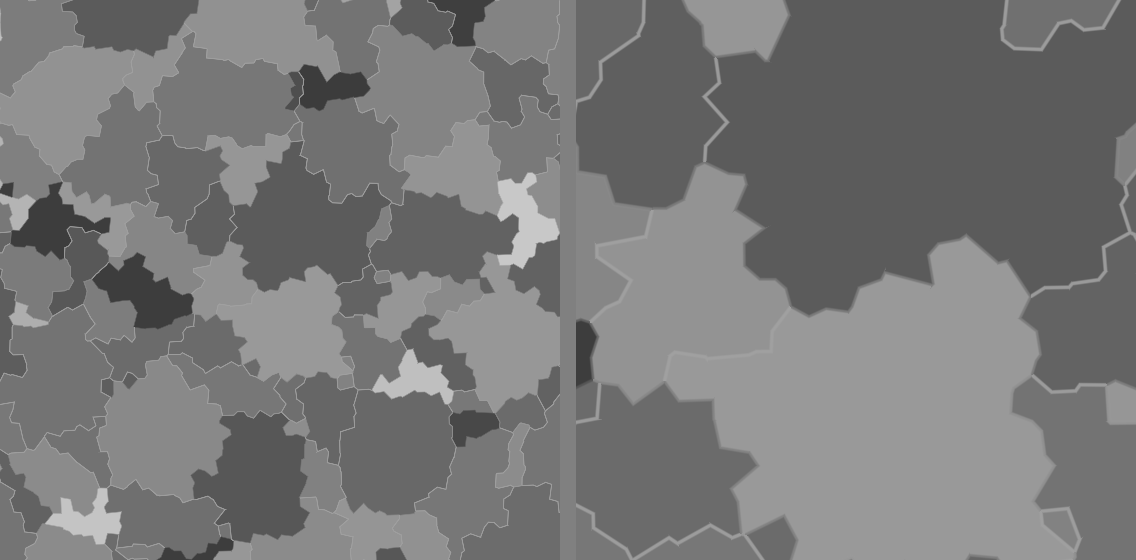
Left, the full canvas; right, a detail of the centre.
Reproduce this pattern procedurally as a three.js fragment shader.

```glsl
// Flat grey mineral grains with jagged outlines and hairline light seams.
// Small Voronoi fragments are gathered into grains by a weighted coarse
// Voronoi, so every outline follows the straight sides of its fragments.
varying vec2 vUv;

const float GRAIN_CELLS = 9.0;      // grain seeds across the canvas
const float FRAGMENT_CELLS = 46.0;  // fragments across the canvas
const float SEAM_GREY = 0.63;

vec2 hash2(vec2 p, float seed) {
  vec3 q = fract(vec3(p.xyx + seed) * vec3(0.1031, 0.1030, 0.0973));
  q += dot(q, q.yzx + 33.33);
  return fract((q.xx + q.yz) * q.zy);
}

float cornerSlope(vec2 cell, vec2 offset, float seed) {
  float angle = 6.28318 * hash2(cell, seed).x;
  return dot(vec2(cos(angle), sin(angle)), offset);
}

float gradientNoise(vec2 p, float seed) {
  vec2 i = floor(p), f = fract(p);
  vec2 u = f * f * f * (f * (f * 6.0 - 15.0) + 10.0);
  vec2 e = vec2(1.0, 0.0);
  float low = mix(cornerSlope(i, f, seed), cornerSlope(i + e, f - e, seed), u.x);
  float high = mix(cornerSlope(i + e.yx, f - e.yx, seed),
                   cornerSlope(i + 1.0, f - 1.0, seed), u.x);
  return mix(low, high, u.y);
}

// Evenly spread rank of a grain from dark (0) to light (1)
float grainRank(vec2 id) {
  return fract(dot(id, vec2(0.7549, 0.5698)) + 0.3 * hash2(id, 71.0).x);
}

// Piecewise tone curve that sets the share of each grey
float grainGrey(vec2 id) {
  float r = grainRank(id);
  if (r < 0.05) return mix(0.23, 0.31, r / 0.05);
  if (r < 0.23) return mix(0.34, 0.415, (r - 0.05) / 0.18);
  if (r < 0.58) return mix(0.415, 0.49, (r - 0.23) / 0.35);
  if (r < 0.87) return mix(0.50, 0.60, (r - 0.58) / 0.29);
  if (r < 0.94) return mix(0.64, 0.71, (r - 0.87) / 0.07);
  return mix(0.73, 0.82, (r - 0.94) / 0.06);
}

// Mid greys may grow large; very dark and very light grains stay small
float grainWeight(vec2 id) {
  float r = grainRank(id);
  float h = hash2(id, 23.0).y;
  float isMid = step(0.05, r) * step(r, 0.87);
  return mix(0.08, 1.25 * h * h * h, isMid);
}

// Identity of the grain that owns a place on the canvas
vec2 grainAt(vec2 place) {
  vec2 warp = vec2(gradientNoise(place * 11.0, 5.0), gradientNoise(place * 11.0, 47.0));
  vec2 p = place * GRAIN_CELLS + 0.6 * warp;
  vec2 base = floor(p), owner = base;
  float best = 100.0;
  for (int y = -2; y <= 2; y++) {
    for (int x = -2; x <= 2; x++) {
      vec2 id = base + vec2(float(x), float(y));
      vec2 d = id + hash2(id, 11.0) - p;
      float score = dot(d, d) - grainWeight(id);
      if (score < best) { best = score; owner = id; }
    }
  }
  return owner;
}

vec2 fragmentCentre(vec2 cell) {
  return cell + 0.05 + 0.9 * hash2(cell, 131.0);
}

void main() {
  vec2 p = vUv * FRAGMENT_CELLS;
  vec2 base = floor(p), centre = p;
  float nearest = 100.0;

  // Nearest fragment
  for (int y = -1; y <= 1; y++) {
    for (int x = -1; x <= 1; x++) {
      vec2 c = fragmentCentre(base + vec2(float(x), float(y)));
      float d = dot(c - p, c - p);
      if (d < nearest) { nearest = d; centre = c; }
    }
  }
  vec2 grain = grainAt(centre / FRAGMENT_CELLS);
  vec2 neighbour = grain;

  // Closest side shared with another grain; far sides are skipped
  float border = 0.0022 * FRAGMENT_CELLS;
  for (int y = -2; y <= 2; y++) {
    for (int x = -2; x <= 2; x++) {
      vec2 c = fragmentCentre(base + vec2(float(x), float(y)));
      vec2 across = c - centre;
      float span = length(across);
      if (span > 0.001) {
        float d = dot(0.5 * (c + centre) - p, across / span);
        if (d < border) {
          vec2 other = grainAt(c / FRAGMENT_CELLS);
          if (distance(other, grain) > 0.5) { border = d; neighbour = other; }
        }
      }
    }
  }
  border /= FRAGMENT_CELLS;

  // Smoothed fill, then a seam that fades where the greys differ strongly
  float grey = grainGrey(grain), otherGrey = grainGrey(neighbour);
  float fill = mix(grey, otherGrey, 0.5 * (1.0 - smoothstep(0.0, 0.0014, border)));
  float seam = 1.0 - smoothstep(0.0004, 0.0017, border);
  seam *= 1.0 - smoothstep(0.1, 0.19, abs(grey - otherGrey));
  fill = mix(fill, max(fill, SEAM_GREY), 0.9 * seam);
  gl_FragColor = vec4(vec3(fill), 1.0);
}
```
